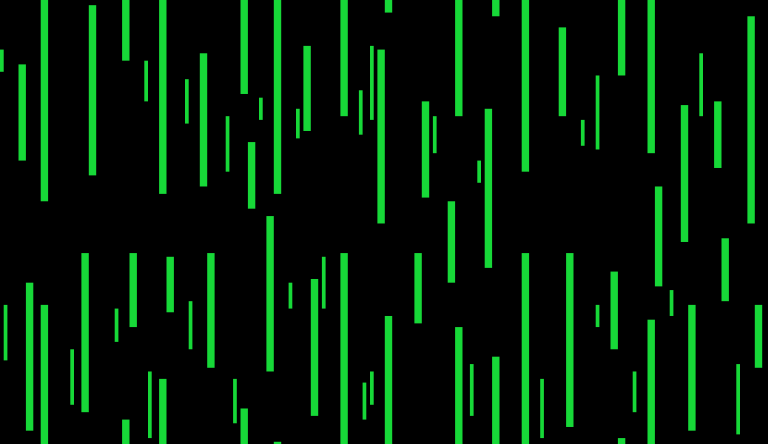
Reproduce this pattern procedurally as a Shadertoy shader.

```glsl
const vec3  BACKGROUND   = vec3(0.0);
const vec3  BAR_GREEN    = vec3(0.09, 0.85, 0.22);
const float ROWS         = 120.0;  // grid units per canvas height
const float LANE_WIDTH   = 10.0;   // grid units per lane
const float SEAM_ROW     = 51.6;   // height where the vertical cycle begins
const float WIDE         = 2.0;
const float THIN         = 1.0;
const vec2  MAIN_LENGTH  = vec2(18.0, 106.0);
const vec2  SIDE_LENGTH  = vec2(12.0, 50.0);
const vec2  THIN_LENGTH  = vec2(6.0, 20.0);
const vec2  GAP          = vec2(5.0, 13.0);
const float SEAM_BIAS    = 0.4;    // pushes main bars to start at the seam
const float THIN_CHANCE  = 0.8;
const float GOLDEN       = 0.618034;

float hash(float lane, float salt) {
    vec2 q = fract(vec2(lane, salt) * vec2(0.1031, 0.1137) + 0.37);
    q += dot(q, q.yx + 33.33);
    return fract((q.x + q.y) * q.x * 17.31);
}

float pick(vec2 range, float t) {
    return floor(mix(range.x, range.y, t) + 0.5);
}

// Coverage of a bar whose vertical extent wraps around the cycle
float bar(vec2 p, vec2 start, vec2 size, float pixel) {
    vec2 d = p - start - 0.5 * size;
    d.y = mod(d.y + 0.5 * ROWS, ROWS) - 0.5 * ROWS;
    vec2 cover = clamp((0.5 * size - abs(d)) / pixel + 0.5, 0.0, 1.0);
    return cover.x * cover.y;
}

float laneBars(vec2 p, float lane, float pixel) {
    p.x -= lane * LANE_WIDTH;
    float column = 1.0 + floor(hash(lane, 1.0) * 5.0);
    float flip = step(0.5, hash(lane, 2.0));

    // Main bar, lengths spread evenly over the lanes
    float spread = fract(lane * GOLDEN + 0.3);
    float mainLength = pick(MAIN_LENGTH, spread * spread);
    float slide = max(0.0, mix(-SEAM_BIAS, 1.0, hash(lane, 3.0)));
    float mainStart = floor(slide * (ROWS - mainLength));
    float ink = bar(p, vec2(column + WIDE * flip, mainStart),
                    vec2(WIDE, mainLength), pixel);

    // Side bar in the next column, filling part of the remaining space
    float gap = pick(GAP, hash(lane, 4.0));
    float room = ROWS - mainLength - 2.0 * gap;
    if (room > SIDE_LENGTH.x) {
        float sideLength = pick(vec2(SIDE_LENGTH.x, min(room, SIDE_LENGTH.y)), hash(lane, 5.0));
        float sideStart = mainStart + mainLength + gap
                        + floor(hash(lane, 6.0) * (room - sideLength));
        ink = max(ink, bar(p, vec2(column + WIDE * (1.0 - flip), sideStart),
                           vec2(WIDE, sideLength), pixel));
    }

    // Thin bars in the free columns, one per half of the cycle
    for (int i = 0; i < 2; i++) {
        float salt = 10.0 + 7.0 * float(i);
        float thinColumn = mod(column + 5.0 + floor(hash(lane, salt) * 4.0), LANE_WIDTH);
        float thinLength = pick(THIN_LENGTH, pow(hash(lane, salt + 1.0), 1.5));
        float thinStart = floor(0.5 * ROWS * float(i) + hash(lane, salt + 2.0) * 40.0);
        float shown = step(hash(lane, salt + 3.0), THIN_CHANCE);
        ink = max(ink, shown * bar(p, vec2(thinColumn, thinStart),
                                   vec2(THIN, thinLength), pixel));
    }
    return ink;
}

void mainImage(out vec4 fragColor, in vec2 fragCoord) {
    float pixel = ROWS / iResolution.y;
    vec2 p = fragCoord * pixel;
    p.y = SEAM_ROW - p.y;

    // Neighbouring lanes are included so edges stay smooth at lane borders
    float lane = floor(p.x / LANE_WIDTH);
    float ink = 0.0;
    for (int i = -1; i <= 1; i++) {
        ink += laneBars(p, lane + float(i), pixel);
    }
    fragColor = vec4(mix(BACKGROUND, BAR_GREEN, min(ink, 1.0)), 1.0);
}
```
